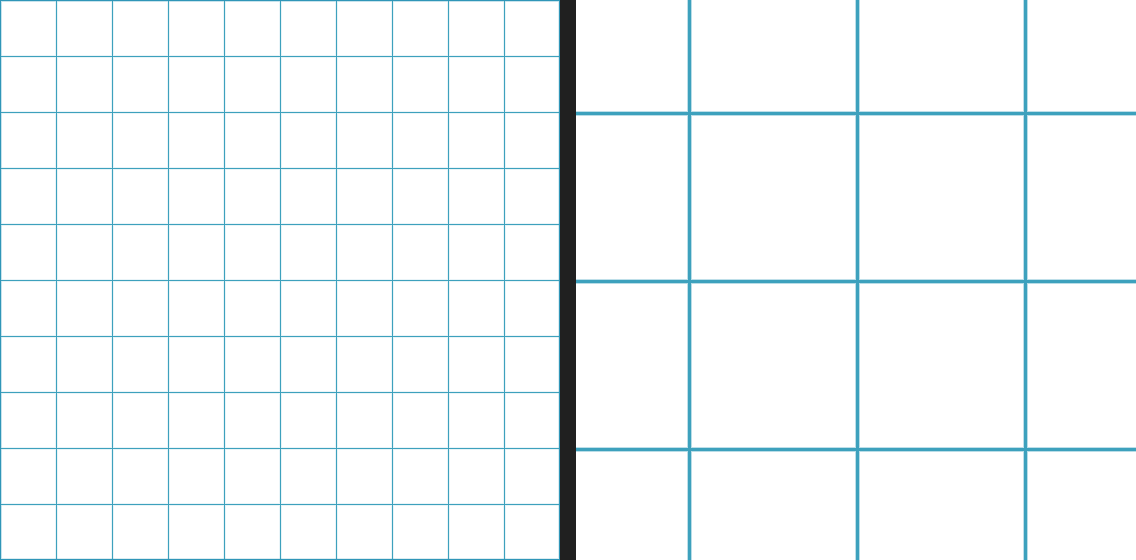
Left: the whole. Right: its middle third, enlarged.
This pattern is drawn by a Shadertoy shader. Its source:

```glsl
// Distance along each axis to the nearest of the evenly spaced rules
vec2 ruleDistance(vec2 p) {
    return abs(fract((p - 0.0009) * 10.0 + 0.5) - 0.5) / 10.0;
}

// Distance along each axis to the frame, inset to stay fully on the canvas
vec2 frameDistance(vec2 p) {
    return abs(min(p, 1.0 - p) - 0.001);
}

float lineCoverage(vec2 axisDistance, float halfWidth, float pixel) {
    float d = min(axisDistance.x, axisDistance.y);
    return clamp((halfWidth - d) / pixel + 0.5, 0.0, 1.0);
}

void mainImage(out vec4 fragColor, in vec2 fragCoord) {
    vec2 p = fragCoord / iResolution.xy;
    p.y = 1.0 - p.y; // rules are measured from the top left
    float pixel = 1.0 / min(iResolution.x, iResolution.y);

    // White paper with a ten by ten grid
    vec3 color = vec3(1.0);
    color = mix(color, vec3(0.24, 0.63, 0.74), lineCoverage(ruleDistance(p), 0.0011, pixel));

    // Slightly deeper outer frame
    color = mix(color, vec3(0.19, 0.59, 0.72), lineCoverage(frameDistance(p), 0.0011, pixel));

    fragColor = vec4(color, 1.0);
}
```
